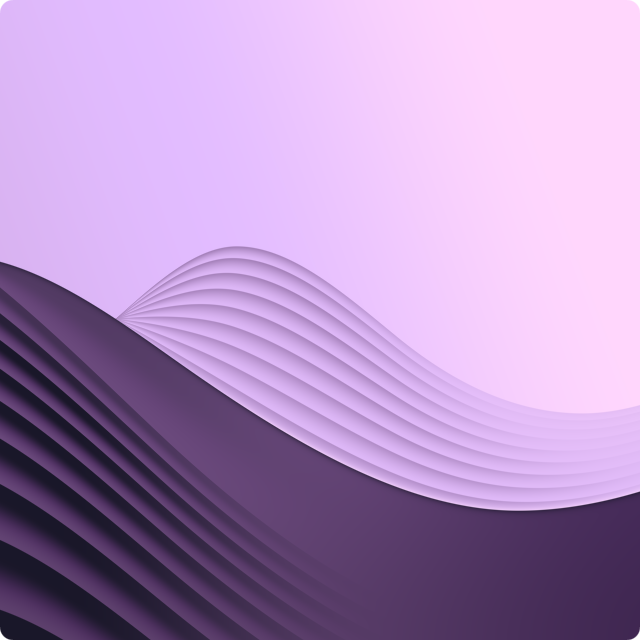
Write a three.js fragment shader that draws this background.

```glsl
// Layered paper-like hills under a lilac-to-pink sky.
// Two ridge lines are cubic splines; each hill is a stack of sheets painted
// back to front, every sheet shaded from a dark upper edge to a lit lower part.
varying vec2 vUv;

const float EDGE_SOFTNESS = 0.0013;
const float CORNER_RADIUS = 0.02;
const float SKY_SLANT = 0.38;
const int BACK_SHEETS = 9;
const int FRONT_SHEETS = 10;

const vec3 SKY_LEFT = vec3(0.84, 0.69, 0.93);
const vec3 SKY_LILAC = vec3(0.885, 0.735, 1.0);
const vec3 SKY_PINK = vec3(1.0, 0.84, 0.99);
const vec3 BACK_LIGHT = vec3(0.87, 0.72, 0.97);
const vec3 BACK_SHADOW = vec3(0.62, 0.48, 0.70);
const vec3 RIM_LIGHT = vec3(0.98, 0.84, 1.0);
const vec3 BODY_LIT = vec3(0.42, 0.29, 0.49);
const vec3 BODY_DIM = vec3(0.28, 0.17, 0.36);
const vec3 DEEP_PURPLE = vec3(0.23, 0.10, 0.31);
const vec3 NAVY = vec3(0.10, 0.09, 0.16);

// Spline knots: position, height, slope.
const vec3 BACK_START = vec3(0.18, 0.501, 0.9);
const vec3 BACK_PEAK = vec3(0.37, 0.615, 0.0);
const vec3 BACK_SLOPE = vec3(0.62, 0.474, -0.82);
const vec3 BACK_DIP = vec3(0.91, 0.354, 0.0);
const vec3 BACK_END = vec3(1.0, 0.367, 0.27);
const vec3 FRONT_START = vec3(0.0, 0.591, -0.27);
const vec3 FRONT_SLOPE = vec3(0.26, 0.447, -0.71);
const vec3 FRONT_DIP = vec3(0.81, 0.202, 0.0);
const vec3 FRONT_END = vec3(1.0, 0.232, 0.3);

float hermite(float x, vec3 a, vec3 b) {
  float w = b.x - a.x;
  float t = clamp((x - a.x) / w, 0.0, 1.0);
  float s = 1.0 - t;
  return s * s * ((1.0 + 2.0 * t) * a.y + t * w * a.z)
       + t * t * ((1.0 + 2.0 * s) * b.y - s * w * b.z);
}

float backRidge(float x) {
  if (x < BACK_PEAK.x) return hermite(x, BACK_START, BACK_PEAK);
  if (x < BACK_SLOPE.x) return hermite(x, BACK_PEAK, BACK_SLOPE);
  if (x < BACK_DIP.x) return hermite(x, BACK_SLOPE, BACK_DIP);
  return hermite(x, BACK_DIP, BACK_END);
}

float frontRidge(float x) {
  if (x < FRONT_SLOPE.x) return hermite(x, FRONT_START, FRONT_SLOPE);
  if (x < FRONT_DIP.x) return hermite(x, FRONT_SLOPE, FRONT_DIP);
  return hermite(x, FRONT_DIP, FRONT_END);
}

// Coverage of the area below a height.
float below(float depth) {
  return smoothstep(-EDGE_SOFTNESS, EDGE_SOFTNESS, depth);
}

// Share of the way from the back ridge to the front ridge.
float backShare(float i) {
  return pow(i / 8.6, 1.2);
}

// Drop of a front sheet below the front ridge.
float frontDrop(float i, float x) {
  float start = 0.04 * i + 0.000028 * i * i * i * i;
  float spread = max(0.17 - 0.27 * start, 0.0) * min(i, 1.0);
  return start + spread * (1.0 - exp(-3.5 * x));
}

vec3 sky(vec2 p) {
  float t = p.x - SKY_SLANT * (1.0 - p.y);
  vec3 colour = mix(SKY_LEFT, SKY_LILAC, smoothstep(-0.3, 0.22, t));
  return mix(colour, SKY_PINK, smoothstep(0.15, 0.8, t));
}

vec3 paintBackHill(vec3 colour, vec2 p, float top, float base) {
  float height = max(top - base, 0.0);
  for (int n = 0; n < BACK_SHEETS; n++) {
    float i = float(n);
    float depth = top - height * backShare(i) - p.y;
    float gap = max(height * (backShare(i + 1.0) - backShare(i)), 0.004);
    float t = clamp(depth / gap, 0.0, 1.0);
    float fadeStart = 0.36 + 0.04 * i;
    float strength = 1.0 - 0.93 * smoothstep(fadeStart, fadeStart + 0.42, p.x);
    strength *= 1.0 - 0.04 * i;
    vec3 light = mix(BACK_LIGHT, sky(p), 0.35 * smoothstep(0.45, 0.8, p.x) * (1.0 - i / 9.0));
    vec3 sheet = mix(light, BACK_SHADOW, strength * pow(1.0 - t, 1.6));
    colour = mix(colour, sheet, below(depth));
  }
  float rim = exp(-max(p.y - base, 0.0) / 0.004) * smoothstep(0.25, 0.45, p.x);
  return mix(colour, RIM_LIGHT, 0.8 * rim);
}

vec3 paintFrontHill(vec3 colour, vec2 p, float ridge) {
  vec3 body = mix(BODY_LIT, BODY_DIM, smoothstep(0.35, 1.1, p.x));
  body *= 0.87 + 0.13 * smoothstep(0.0, 0.35, p.y);
  for (int n = 0; n < FRONT_SHEETS; n++) {
    float i = float(n);
    float drop = frontDrop(i, p.x);
    float depth = ridge - drop - p.y;
    float t = clamp(depth / (frontDrop(i + 1.0, p.x) - drop), 0.0, 1.0);
    float strength = mix(0.3, 1.0, smoothstep(0.0, 3.0, i));
    strength *= 1.0 - smoothstep(0.1, 0.62, p.x);
    vec3 shade = mix(NAVY, DEEP_PURPLE, smoothstep(0.3, 0.8, t));
    vec3 sheet = mix(body, shade, strength * (1.0 - smoothstep(0.25, 1.05, t)));
    if (n == 0) sheet = mix(sheet, NAVY, 0.7 * exp(-max(depth, 0.0) / 0.004));
    colour = mix(colour, sheet, below(depth));
  }
  return colour;
}

void main() {
  float ridge = frontRidge(vUv.x);
  vec3 colour = paintBackHill(sky(vUv), vUv, backRidge(vUv.x), ridge);
  colour = paintFrontHill(colour, vUv, ridge);
  // Rounded white corners.
  vec2 q = abs(vUv - 0.5) - 0.5 + CORNER_RADIUS;
  float outside = length(max(q, 0.0)) - CORNER_RADIUS;
  colour = mix(colour, vec3(1.0), smoothstep(-EDGE_SOFTNESS, EDGE_SOFTNESS, outside) * step(0.0, min(q.x, q.y)));
  gl_FragColor = vec4(colour, 1.0);
}
```
